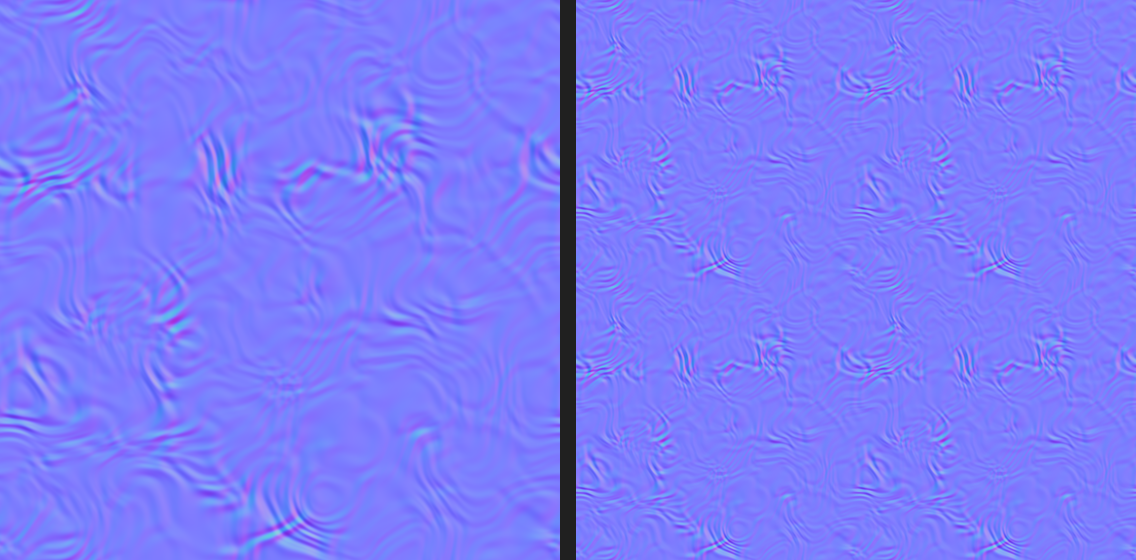
Left, the tile; right, the same tile 2 across and 2 down.
A WebGL 1 fragment shader for this texture map:

```glsl
precision highp float;
// Tiling normal map of a softly wrinkled surface with folded, ringed creases.
uniform vec2 u_resolution;

const float TAU = 6.2831853;

// Unit gradient at a lattice point, wrapped so the noise tiles.
vec2 latticeGradient(vec2 cell, float period, float seed) {
  cell = mod(cell, period);
  float angle = TAU * fract(sin(dot(cell, vec2(127.1, 311.7)) + seed * 74.7) * 43758.545);
  return vec2(cos(angle), sin(angle));
}

// Gradient noise that repeats after "period" cells.
float tileNoise(vec2 p, float period, float seed) {
  vec2 i = floor(p), f = p - i;
  vec2 u = f * f * f * (f * (f * 6.0 - 15.0) + 10.0);
  vec2 e = vec2(1.0, 0.0);
  float a = dot(latticeGradient(i, period, seed), f);
  float b = dot(latticeGradient(i + e.xy, period, seed), f - e.xy);
  float c = dot(latticeGradient(i + e.yx, period, seed), f - e.yx);
  float d = dot(latticeGradient(i + e.xx, period, seed), f - e.xx);
  return mix(mix(a, b, u.x), mix(c, d, u.x), u.y);
}

vec2 tileNoise2(vec2 p, float period, float seed) {
  return vec2(tileNoise(p, period, seed), tileNoise(p, period, seed + 1.0));
}

float height(vec2 uv) {
  // Two scales of warp squeeze the noise into creases.
  vec2 broad = tileNoise2(uv * 5.0, 5.0, 1.0);
  vec2 fine = tileNoise2(uv * 10.0, 10.0, 3.0);
  float creases = tileNoise(uv * 24.0 + broad * 6.0 + fine * 2.0, 24.0, 5.0);
  // Contours of a slower field give rings and parallel ripples.
  float field = tileNoise(uv * 7.0 + fine * 0.4, 7.0, 6.0);
  return creases + 0.25 * sin(20.0 * field + 3.0 * broad.x);
}

void main() {
  vec2 uv = gl_FragCoord.xy / u_resolution;

  // Slope from central differences.
  vec2 e = vec2(0.0015, 0.0);
  vec2 slope = vec2(height(uv + e.xy) - height(uv - e.xy),
                    height(uv + e.yx) - height(uv - e.yx)) / (2.0 * e.x);

  // Calm areas alternate with strongly wrinkled patches.
  float patches = tileNoise(uv * 5.0, 5.0, 8.0) + 0.4 * tileNoise(uv * 11.0, 11.0, 9.0);
  float strength = 0.0035 * mix(0.45, 1.9, smoothstep(-0.05, 0.5, patches));

  vec3 normal = normalize(vec3(-slope * strength * vec2(0.85, 1.0), 1.0));
  gl_FragColor = vec4(normal * 0.5 + vec3(0.492, 0.492, 0.495), 1.0);
}
```
